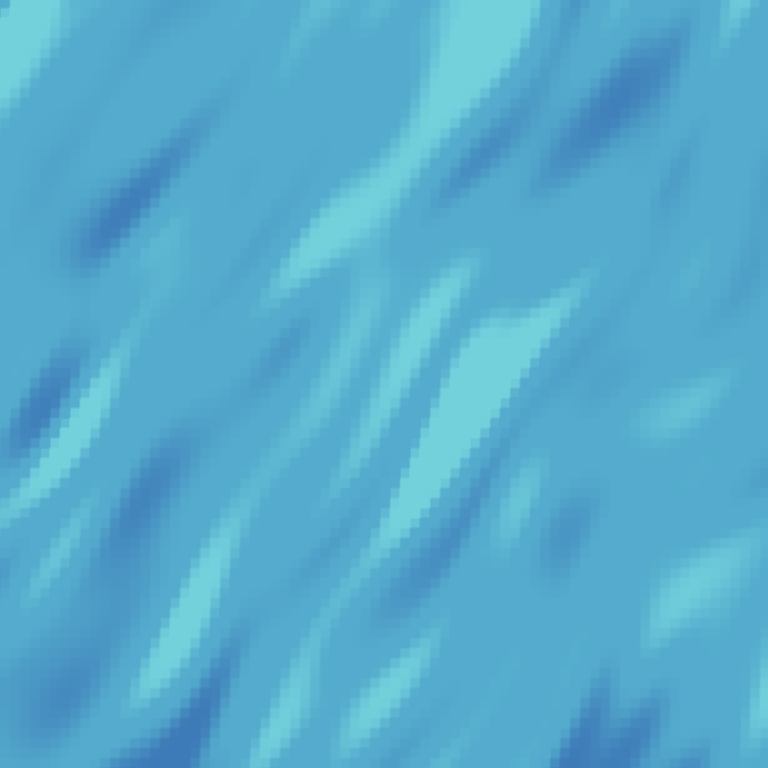
Write a WebGL 2 fragment shader that draws this texture.

```glsl
#version 300 es
precision highp float;

uniform vec2 u_resolution;
out vec4 fragColor;

const vec3 BASE_COLOR  = vec3(0.328, 0.670, 0.803);
const vec3 LIGHT_COLOR = vec3(0.450, 0.820, 0.862);
const vec3 DARK_COLOR  = vec3(0.240, 0.480, 0.720);

const float GRID_CELLS   = 76.8;             // blocks across the canvas
const float BLOCK_EDGE   = 0.28;             // soft edge, as a share of a block
const float STREAK_ANGLE = 1.01;             // radians above the horizontal
const vec2  STREAK_FREQ  = vec2(2.8, 11.5);  // along, across
const float DETAIL_SCALE = 1.23;
const float DETAIL_GAIN  = 0.7;
const float BEND_FREQ    = 2.6;
const float BEND_AMOUNT  = 0.07;
const vec2  LIGHT_RANGE  = vec2(0.08, 0.46);
const vec2  DARK_RANGE   = vec2(0.08, 0.68);
const float TAU          = 6.28319;

float hash(vec2 cell) {
    vec3 q = fract(cell.xyx * vec3(0.1031, 0.1030, 0.0973));
    q += dot(q, q.yzx + 33.33);
    return fract((q.x + q.y) * q.z);
}

// Slope contribution of one lattice corner
float corner(vec2 cell, vec2 offset) {
    float angle = TAU * hash(cell);
    return dot(vec2(cos(angle), sin(angle)), offset);
}

float gradientNoise(vec2 p) {
    vec2 i = floor(p);
    vec2 f = p - i;
    vec2 w = f * f * f * (f * (f * 6.0 - 15.0) + 10.0);
    vec2 e = vec2(1.0, 0.0);
    float low  = mix(corner(i, f), corner(i + e.xy, f - e.xy), w.x);
    float high = mix(corner(i + e.yx, f - e.yx), corner(i + e.xx, f - e.xx), w.x);
    return mix(low, high, w.y);
}

// Snaps to block centres, with a short ramp between neighbours
vec2 blockCoord(vec2 p) {
    vec2 g = p * GRID_CELLS - 0.5;
    vec2 ramp = clamp((fract(g) - 0.5) / BLOCK_EDGE + 0.5, 0.0, 1.0);
    return (floor(g) + 0.5 + ramp) / GRID_CELLS;
}

// Signed streak height: positive is light, negative is dark
float streaks(vec2 p) {
    vec2 dir = vec2(cos(STREAK_ANGLE), sin(STREAK_ANGLE));
    vec2 q = vec2(dot(p, dir), dot(p, vec2(-dir.y, dir.x)));
    q.y += BEND_AMOUNT * gradientNoise(p * BEND_FREQ + 41.7);
    vec2 s = q * STREAK_FREQ;
    return gradientNoise(s + vec2(17.3, 52.6))
         + DETAIL_GAIN * gradientNoise(s * DETAIL_SCALE + vec2(83.4, 29.8));
}

void main() {
    vec2 p = gl_FragCoord.xy / min(u_resolution.x, u_resolution.y);
    float height = streaks(blockCoord(p));

    vec3 color = mix(BASE_COLOR, LIGHT_COLOR, smoothstep(LIGHT_RANGE.x, LIGHT_RANGE.y, height));
    color = mix(color, DARK_COLOR, smoothstep(DARK_RANGE.x, DARK_RANGE.y, -height));
    fragColor = vec4(color, 1.0);
}
```
